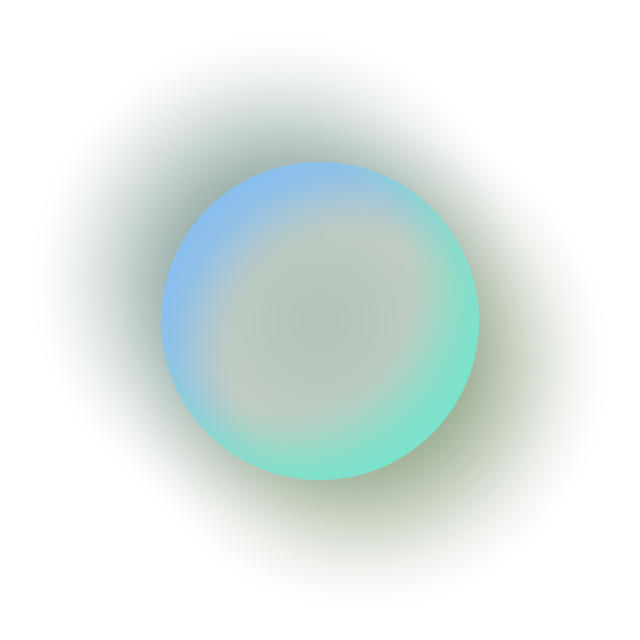
A WebGL 2 fragment shader for this background:

```glsl
#version 300 es
precision highp float;
// A softly shaded blue and green disc with two blurred halos on white.

uniform vec2 u_resolution;
out vec4 fragColor;

// Coverage of a blurred disc: 1 inside the inner radius, 0 past the outer one.
float softDisc(vec2 p, vec2 center, float inner, float outer) {
    return 1.0 - smoothstep(inner, outer, length(p - center));
}

// Two halos, pushed to the upper left and the lower right.
vec3 halos(vec2 p) {
    vec3 color = vec3(1.0);
    color = mix(color, vec3(0.58, 0.65, 0.53), softDisc(p, vec2(0.065, -0.065), 0.08, 0.40));
    return mix(color, vec3(0.57, 0.66, 0.64), softDisc(p, vec2(-0.065, 0.065), 0.08, 0.40));
}

// Grey-green core with a blue and a green crescent glowing in from the rim.
vec3 orb(vec2 p) {
    vec3 color = mix(vec3(0.70, 0.77, 0.73), vec3(0.76, 0.80, 0.76), smoothstep(0.0, 0.20, length(p)));
    float blueGlow = 1.0 - softDisc(p, vec2(0.059, -0.059), 0.18, 0.325);
    float greenGlow = 1.0 - softDisc(p, vec2(-0.059, 0.059), 0.18, 0.325);
    color = mix(color, vec3(0.54, 0.75, 0.93), blueGlow);
    return mix(color, vec3(0.49, 0.885, 0.795), greenGlow);
}

void main() {
    float size = min(u_resolution.x, u_resolution.y);
    vec2 p = (gl_FragCoord.xy - 0.5 * u_resolution) / size + vec2(0.0, 0.0015);

    // Smooth rim, one pixel wide
    float rim = clamp(0.5 + (0.2485 - length(p)) * size, 0.0, 1.0);
    fragColor = vec4(mix(halos(p), orb(p), rim), 1.0);
}
```
